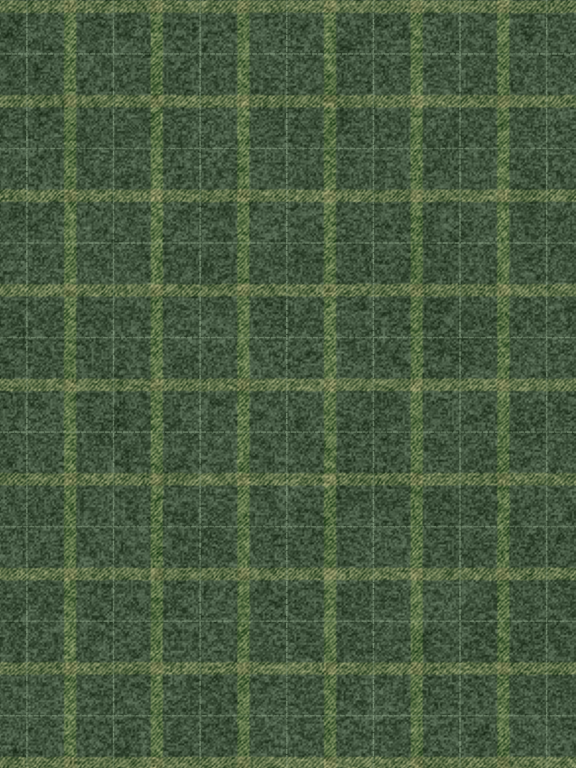
Reproduce this texture procedurally as a Shadertoy shader.

```glsl
float hash(vec2 p) {
    vec3 q = fract(p.xyx * vec3(0.1031, 0.1030, 0.0973));
    q += dot(q, q.yzx + 33.33);
    return fract((q.x + q.y) * q.z);
}

float noise(vec2 p) {
    vec2 i = floor(p), f = fract(p);
    f = f * f * (3.0 - 2.0 * f);
    return mix(mix(hash(i), hash(i + vec2(1, 0)), f.x),
               mix(hash(i + vec2(0, 1)), hash(i + vec2(1, 1)), f.x), f.y);
}

// Distance to the nearest line of a repeating set, on each axis
vec2 lineDistance(vec2 p, vec2 origin, vec2 period) {
    return abs(fract((p - origin) / period + 0.5) - 0.5) * period;
}

vec2 stripe(vec2 d, float halfWidth, float soft) {
    return 1.0 - smoothstep(halfWidth - soft, halfWidth + soft, d);
}

// Broken stitches along a thread; lane varies from one thread to the next
float stitches(float along, float lane) {
    float s = along * 128.0 + lane * 0.37;
    float dash = smoothstep(0.5, 0.3, abs(fract(s) - 0.5));
    return mix(0.22, 1.0, dash) * mix(0.5, 1.0, hash(vec2(floor(s), lane + 7.0)));
}

void mainImage(out vec4 fragColor, in vec2 fragCoord) {
    float px = 1.0 / iResolution.y;
    vec2 p = fragCoord * px;
    vec2 period = vec2(0.1128, 0.1231);
    vec2 bandOrigin = vec2(0.0914, 0.0065);

    // Slightly uneven threads
    vec2 wobble = vec2(noise(p.yx * vec2(190.0, 8.0)), noise(p * vec2(190.0, 8.0) + 40.0)) - 0.5;
    vec2 q = p + wobble * 0.0016;

    // Wool grain: fine flecks, short slubs, twill and broad shading
    float twill = sin(6.2832 * 170.0 * (p.x - p.y) + 3.0 * noise(p * 90.0));
    float fleck = noise(p * 390.0) - 0.5;
    float slub = noise(p * vec2(150.0, 290.0) + 17.0) - 0.5;
    float shade = noise(p * 14.0) + noise(p * 45.0 + 9.0) - 1.0;
    float tone = 0.48 + fleck * 0.95 + slub * 0.5 + shade * 0.12;

    vec3 ground = mix(vec3(0.15, 0.22, 0.14), vec3(0.36, 0.44, 0.35), tone + twill * 0.07);
    vec3 band = mix(vec3(0.24, 0.33, 0.19), vec3(0.52, 0.57, 0.40), tone + twill * 0.27);

    // Wide bands: x holds the upright ones, y the level ones
    vec2 wide = stripe(lineDistance(q, bandOrigin, period), 0.0080, max(px, 0.0016));
    wide *= vec2(0.88, 0.96);
    float cover = max(wide.x, wide.y);
    vec3 col = mix(ground, band, cover);
    col += vec3(-0.015, 0.008, -0.015) * wide.x * (1.0 - wide.y);
    col += vec3(0.085, 0.045, 0.030) * wide.x * wide.y;

    // Pale stitched threads halfway between the bands
    vec2 threadOrigin = bandOrigin + period * 0.5;
    vec2 lane = floor((p - threadOrigin) / period + 0.5);
    vec2 thin = stripe(lineDistance(p, threadOrigin, period), 0.0010, max(px * 0.7, 0.0006));
    thin *= vec2(stitches(p.y, lane.x), stitches(p.x, lane.y + 31.0)) * vec2(0.75, 0.65);
    col = mix(col, vec3(0.54, 0.63, 0.52), max(thin.x, thin.y) * (1.0 - 0.45 * cover));

    fragColor = vec4(clamp(col, 0.0, 1.0), 1.0);
}
```
